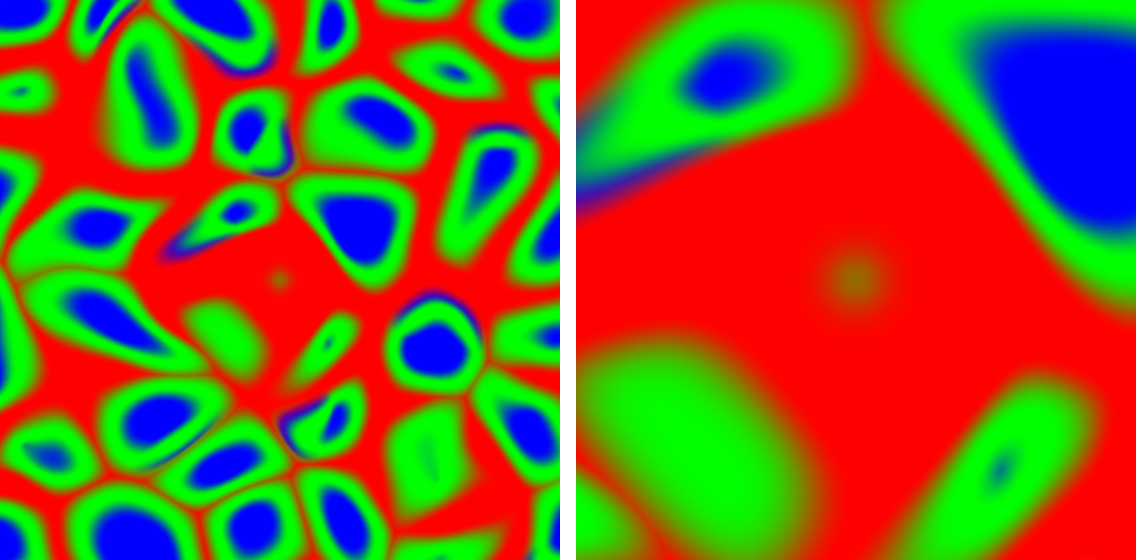
Left: the whole. Right: its middle third, enlarged.
This pattern is drawn by a WebGL 1 fragment shader. Its source:

```glsl
precision highp float;
uniform vec2 u_resolution;

#define CELLS 5.0         // cells across the canvas
#define JITTER 0.66       // irregularity of the cell sites
#define STRETCH 0.5       // elongation around the centre
#define ROUNDING 50.0     // higher gives sharper blob corners
#define WARP 0.15         // bending of the blobs
#define UNEVENNESS 0.09   // variation of blob size, bridges and dents
#define BODY_LEVEL 0.036  // field value at the rim of a blob
#define BODY_SOFT 0.031   // half width of the rim blend
#define CORE_LEVEL 0.102  // field value at the rim of a core
#define CORE_SOFT 0.024   // half width of the core blend
#define CRESCENTS 0.28    // share of blobs with a blue rim

const vec3 RED = vec3(1.0, 0.0, 0.0);
const vec3 GREEN = vec3(0.0, 1.0, 0.0);
const vec3 BLUE = vec3(0.0, 0.0, 1.0);

vec2 hash2(vec2 p) {
  vec2 q = vec2(dot(p, vec2(127.1, 311.7)), dot(p, vec2(269.5, 183.3)));
  return fract(sin(q) * 43758.5453);
}

// Smooth value noise with two independent channels in 0..1.
vec2 noise2(vec2 p) {
  vec2 i = floor(p);
  vec2 f = fract(p);
  f = f * f * f * (f * (f * 6.0 - 15.0) + 10.0);
  vec2 low = mix(hash2(i), hash2(i + vec2(1.0, 0.0)), f.x);
  vec2 high = mix(hash2(i + vec2(0.0, 1.0)), hash2(i + 1.0), f.x);
  return mix(low, high, f.y);
}

// Rounded cell field: zero on borders, rising inwards.
// Also returns the nearest cell and the offset from its site.
float cellField(vec2 p, out vec2 cell, out vec2 offset) {
  vec2 base = floor(p * CELLS);
  float total = 0.0;
  float strongest = 0.0;
  cell = base;
  offset = vec2(0.0);
  for (int y = -2; y <= 2; y++) {
    for (int x = -2; x <= 2; x++) {
      vec2 id = base + vec2(float(x), float(y));
      vec2 site = (id + 0.5 + JITTER * (hash2(id + 17.0) - 0.5)) / CELLS;
      vec2 v = p - site;
      vec2 tangent = vec2(-site.y, site.x) / (length(site) + 0.1);
      float along = dot(v, tangent);
      float d = 1.08 * sqrt(max(dot(v, v) - STRETCH * along * along, 0.0));
      float weight = exp(-ROUNDING * d);
      total += weight;
      if (weight > strongest) {
        strongest = weight;
        cell = id;
        offset = v;
      }
    }
  }
  return -log(max(total / strongest - 1.0, 1e-6)) / ROUNDING;
}

float softStep(float level, float softness, float x) {
  return smoothstep(level - softness, level + softness, x);
}

void main() {
  vec2 p = (gl_FragCoord.xy - 0.5 * u_resolution) / min(u_resolution.x, u_resolution.y);
  float radius = length(p);

  // Bent cells of uneven size, with a clearing in the middle.
  vec2 bent = p + WARP * (noise2(p * 4.5 + 31.0) - 0.5);
  vec2 cell, offset;
  float inset = cellField(bent, cell, offset);
  float field = inset + UNEVENNESS * (noise2(p * 6.0 + 73.0).x - 0.5);
  field -= 0.2 * exp(-radius * radius / 0.0072);

  // One side of some blobs carries a crescent, which pushes the core away.
  vec2 pick = hash2(cell + 5.0);
  float angle = 6.2832 * pick.y;
  float side = dot(offset, vec2(cos(angle), sin(angle))) / (length(offset) + 0.02);
  side = step(pick.x, CRESCENTS) * smoothstep(0.3, 0.8, side);
  float rim = 1.0 - smoothstep(BODY_LEVEL + 0.005, BODY_LEVEL + 0.045, field);
  float crescent = side * rim * smoothstep(0.0, 0.02, inset);

  float body = softStep(BODY_LEVEL, BODY_SOFT, field);
  float core = softStep(CORE_LEVEL, CORE_SOFT, field - 0.035 * side);
  vec3 color = mix(RED, mix(GREEN, BLUE, max(core, crescent)), body);

  // Faint dot at the centre.
  color = mix(color, GREEN, 0.42 * exp(-radius * radius / 0.00035));
  gl_FragColor = vec4(color, 1.0);
}
```
